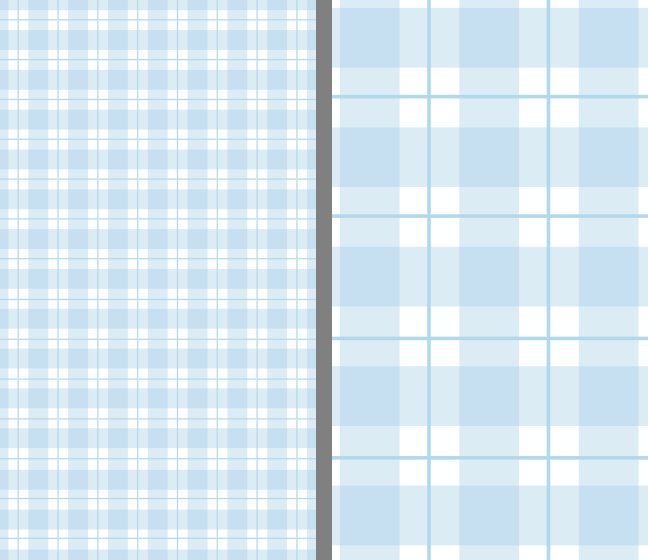
Left: the whole. Right: its middle third, enlarged.
Write a Shadertoy shader that draws this pattern.

```glsl
// Pale blue gingham: half-cell bands cross on white and deepen where they overlap,
// with a thin blue line down the middle of every gap. Each stripe is a repeated
// distance turned into exact pixel coverage; two small seams shift the lower rows.

// Signed distance to the nearest stripe centre, one stripe per cell
vec2 stripeOffset(vec2 cell, vec2 centre) {
    return fract(cell - centre + 0.5) - 0.5;
}

// Share of a pixel covered by a stripe of the given half width
vec2 coverage(vec2 offset, float halfWidth, float pixel) {
    vec2 low = max(offset - 0.5 * pixel, -halfWidth);
    vec2 high = min(offset + 0.5 * pixel, vec2(halfWidth));
    return clamp((high - low) / pixel, 0.0, 1.0);
}

void mainImage(out vec4 fragColor, in vec2 fragCoord) {
    // Square cells measured from the top left, about 14 down and 8 across
    float pixel = 14.066 / iResolution.y;
    vec2 cell = vec2(fragCoord.x, iResolution.y - fragCoord.y) * pixel;

    // Slight row shifts at the seams
    vec2 bandCell = cell - vec2(0.0, 0.046 * step(11.53, cell.y));
    vec2 lineCell = cell - vec2(0.0, 0.024 * step(7.01, cell.y));

    // Broad bands: none, one or two layers of tint
    vec2 band = coverage(stripeOffset(bandCell, vec2(0.962, 0.005)), 0.25, pixel);
    vec3 white = vec3(0.995, 1.0, 1.0);
    vec3 pale = vec3(0.86, 0.925, 0.96);
    vec3 deep = vec3(0.78, 0.88, 0.945);
    vec3 color = mix(mix(white, pale, band.x), mix(pale, deep, band.x), band.y);

    // Thin lines over everything
    vec2 line = coverage(stripeOffset(lineCell, vec2(0.458, 0.498)), 0.015, pixel);
    color = mix(color, vec3(0.69, 0.85, 0.92), max(line.x, line.y));

    fragColor = vec4(color, 1.0);
}
```
